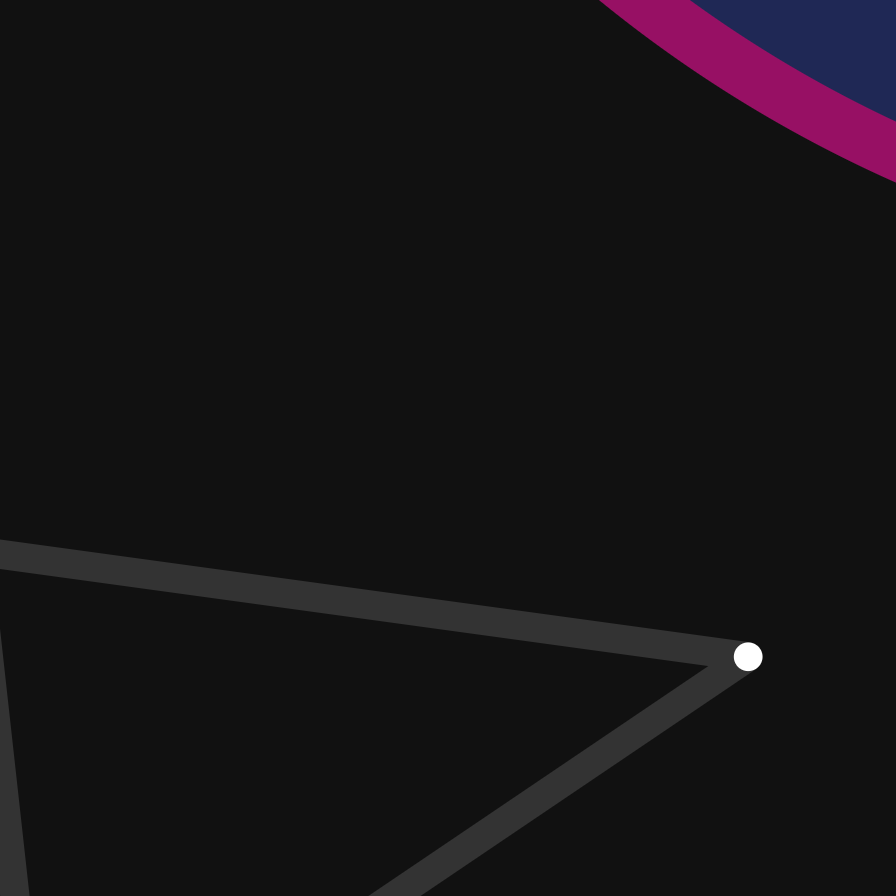
This background is drawn by a WebGL 2 fragment shader. Its source:

```glsl
#version 300 es
precision highp float;
// A flat dark field with a bent grey ribbon, a white dot on its corner
// and a large ringed disc entering from the upper right.
// Every shape is a signed distance, layered with one-pixel soft edges.

uniform vec2 u_resolution;
out vec4 fragColor;

const vec3 BACKGROUND = vec3(0.067);
const vec3 RIBBON = vec3(0.2);
const vec3 RIM = vec3(0.592, 0.063, 0.392);
const vec3 DISC = vec3(0.122, 0.157, 0.333);
const vec3 DOT = vec3(1.0);

float circleDistance(vec2 p, vec2 center, float radius) {
    return length(p - center) - radius;
}

float segmentDistance(vec2 p, vec2 a, vec2 b, float halfWidth) {
    vec2 along = b - a;
    float t = clamp(dot(p - a, along) / dot(along, along), 0.0, 1.0);
    return length(p - a - along * t) - halfWidth;
}

// Paints a shape over the base, with an edge one pixel wide
vec3 paint(vec3 base, vec3 color, float dist, float pixel) {
    return mix(base, color, clamp(0.5 - dist / pixel, 0.0, 1.0));
}

void main() {
    vec2 p = gl_FragCoord.xy / u_resolution;
    float pixel = 1.0 / min(u_resolution.x, u_resolution.y);
    vec3 color = BACKGROUND;

    // Disc with its rim
    vec2 discCenter = vec2(1.591, 2.129);
    color = paint(color, RIM, circleDistance(p, discCenter, 1.458), pixel);
    color = paint(color, DISC, circleDistance(p, discCenter, 1.396), pixel);

    // Ribbon through its corners, which run past the canvas
    vec2 corners[4] = vec2[4](
        vec2(0.031, -0.130), vec2(-0.026, 0.385),
        vec2(0.835, 0.267), vec2(0.248, -0.130));
    float ribbon = 1e3;
    for (int i = 0; i < 3; i++) {
        ribbon = min(ribbon, segmentDistance(p, corners[i], corners[i + 1], 0.0163));
    }
    color = paint(color, RIBBON, ribbon, pixel);

    // Dot on the visible corner
    color = paint(color, DOT, circleDistance(p, corners[2], 0.016), pixel);

    fragColor = vec4(color, 1.0);
}
```
